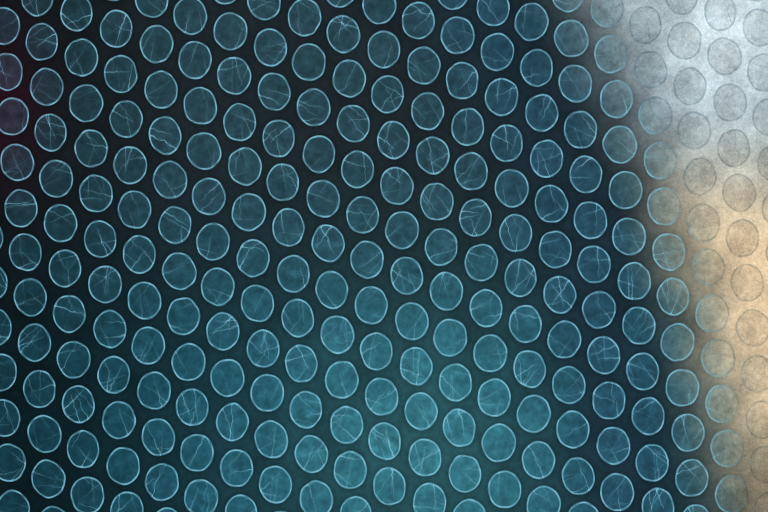
This texture is drawn by a Shadertoy shader. Its source:

```glsl
// Bubble wrap: a slanted lattice of crinkled air cells over dark teal, with a warm sheen at the right.
#define STEP_ACROSS vec2(0.0771, -0.0311)  // lattice vectors, in canvas heights
#define STEP_DOWN   vec2(0.0090, -0.0885)
#define ANCHOR      vec2(-0.0332, -0.0078) // one cell centre, from the canvas centre
#define RADIUS      0.0355
#define JITTER      0.0030
#define RIM_WIDTH   0.0017
#define CREASE_WIDTH 0.0009
#define CREASES     6
#define LINE_COLOR  vec3(0.50, 0.75, 0.84)
#define FILM_TINT   vec3(0.025, 0.095, 0.115)

vec2 hash2(vec2 p) {
    vec3 q = fract(p.xyx * vec3(0.1031, 0.1030, 0.0973));
    q += dot(q, q.yzx + 33.33);
    return fract((q.xx + q.yz) * q.zy);
}

float gradientDot(vec2 cell, vec2 offset) {
    return dot(hash2(cell) * 2.0 - 1.0, offset);
}

float gradientNoise(vec2 p) {
    vec2 i = floor(p), f = p - i;
    vec2 u = f * f * f * (f * (f * 6.0 - 15.0) + 10.0);
    vec2 e = vec2(1, 0);
    return 1.5 * mix(mix(gradientDot(i, f), gradientDot(i + e, f - e), u.x),
                     mix(gradientDot(i + e.yx, f - e.yx), gradientDot(i + 1.0, f - 1.0), u.x), u.y);
}

float fbm(vec2 p) {
    float sum = 0.0, amp = 0.6;
    for (int i = 0; i < 4; i++) {
        sum += amp * gradientNoise(p);
        p = mat2(1.6, 1.2, -1.2, 1.6) * p + 7.3;
        amp *= 0.5;
    }
    return sum;
}

float segmentDistance(vec2 p, vec2 a, vec2 b, out float t) {
    vec2 ab = b - a;
    t = clamp(dot(p - a, ab) / dot(ab, ab), 0.0, 1.0);
    return length(p - a - ab * t);
}

float stroke(float d, float halfWidth) {
    float px = 0.8 / iResolution.y;
    return 1.0 - smoothstep(max(halfWidth - px, 0.0), halfWidth + px, abs(d));
}

float glow(vec2 uv, vec2 centre, vec2 size) {
    vec2 d = (uv - centre) / size;
    return exp(-dot(d, d));
}

// Light behind the film; sheen is the strength of the reflection at the right
vec3 backdrop(vec2 uv, out float sheen) {
    float x = uv.x - (0.97 - 0.05 * uv.y - 0.14 * uv.y * uv.y);
    vec3 c = mix(vec3(0.08, 0.19, 0.23), vec3(0.12, 0.16, 0.18), smoothstep(0.2, 0.75, uv.y));
    c *= mix(0.6, 1.0, smoothstep(0.0, 0.3, uv.x));
    c += vec3(0.09, 0.15, 0.14) * glow(uv, vec2(0.56, 0.14), vec2(0.25, 0.32));
    c += vec3(0.09, -0.02, 0.01) * glow(uv, vec2(0.0, 0.8), vec2(0.06, 0.16));
    c = mix(c, vec3(0.11, 0.18, 0.23), 0.75 * exp(-pow((x + 0.15) / 0.09, 2.0)));
    vec3 shine = mix(vec3(0.91, 0.81, 0.66), vec3(0.66, 0.73, 0.75), smoothstep(0.5, 0.8, uv.y));
    shine += 0.2 * glow(uv, vec2(0.95, 0.93), vec2(0.07, 0.14));
    shine *= mix(0.65, 1.0, smoothstep(0.0, 0.25, uv.y));
    sheen = smoothstep(-0.11, 0.07, x + 0.02 * fbm(uv * 9.0));
    return mix(c, shine, sheen);
}

void mainImage(out vec4 fragColor, in vec2 fragCoord) {
    vec2 p = (fragCoord - 0.5 * iResolution.xy) / iResolution.y;
    float sheen, px = 1.0 / iResolution.y;
    vec3 color = backdrop(fragCoord / iResolution.xy, sheen);
    color *= 1.0 + 0.22 * fbm(p * 14.0) + 0.12 * fbm(p * 110.0);

    // Nearest cell of the lattice
    mat2 lattice = mat2(STEP_ACROSS, STEP_DOWN);
    vec2 base = floor(inverse(lattice) * (p - ANCHOR)), id = base, local = vec2(1.0);
    for (int k = 0; k < 4; k++) {
        vec2 candidate = base + vec2(k & 1, k >> 1);
        vec2 q = p - ANCHOR - lattice * candidate - JITTER * (hash2(candidate + 60.0) - 0.5);
        if (dot(q, q) < dot(local, local)) { local = q; id = candidate; }
    }
    vec2 seed = hash2(id + 200.0) * 90.0, traits = hash2(id + 310.0);

    // Uneven oval outline
    vec2 oval = local * vec2(1.05 + 0.06 * traits.x, 0.95);
    oval.x += 0.10 * (traits.y - 0.3) * oval.y;
    float r = length(oval);
    vec2 dir = oval / max(r, 1e-4);
    float radius = RADIUS * (1.0 + 0.05 * gradientNoise(dir * 1.4 + seed));
    float inside = 1.0 - smoothstep(-px, px, r - radius);

    // Tinted film with soft facets and a shaded skirt
    float facets = fbm(local * 55.0 + seed);
    vec3 film = mix(color * 1.08 + FILM_TINT, color * 0.92, sheen);
    film *= 1.0 + 0.28 * facets * (1.0 - 0.6 * sheen);
    color *= 1.0 - 0.22 * (1.0 - sheen) * exp(-max(r - radius, 0.0) / 0.006);
    color = mix(color, film, inside);

    // Two rim strands, lit unevenly around the cell
    float lit = 0.45 + 0.55 * smoothstep(-0.35, 0.45, gradientNoise(dir * 1.6 + seed + 20.0));
    float inner = radius * (0.92 + 0.08 * gradientNoise(dir * 2.2 + seed + 40.0));
    float lines = lit * stroke(r - radius + RIM_WIDTH, RIM_WIDTH);
    lines += 0.45 * (1.2 - lit) * stroke(r - inner, CREASE_WIDTH);
    lines += 0.22 * lit * exp(-abs(r - radius * 0.95) / 0.0025) * inside;

    // Folds running in from the rim, bent by noise
    vec2 bent = oval + 0.005 * vec2(fbm(local * 60.0 + seed), fbm(local * 60.0 - seed));
    for (int i = 0; i < CREASES; i++) {
        vec2 h = hash2(id + 37.0 * float(i) + 500.0), g = hash2(id + 53.0 * float(i) + 700.0);
        float a = 6.2832 * h.x, b = a + 1.2 + 3.6 * g.x, t;
        float d = segmentDistance(bent, 0.95 * RADIUS * vec2(cos(a), sin(a)),
                                  (0.3 + 0.6 * h.y) * RADIUS * vec2(cos(b), sin(b)), t);
        float strength = g.y * g.y * (0.4 + 0.6 * traits.x) * (1.0 - 0.7 * t);
        lines += inside * strength * (0.85 * stroke(d, CREASE_WIDTH) + 0.3 * exp(-d / 0.003));
    }
    lines *= 0.85 + 0.4 * fbm(p * 70.0);

    // Pale lines on the dark side, faint grey ones within the sheen
    vec3 ink = mix(LINE_COLOR, color * vec3(0.72, 0.78, 0.82), smoothstep(0.35, 0.8, sheen));
    color = mix(color, ink, clamp(lines, 0.0, 1.0) * mix(0.85, 0.6, sheen));
    color += 0.05 * sheen * gradientNoise(p * 240.0);
    fragColor = vec4(clamp(color, 0.0, 1.0), 1.0);
}
```
